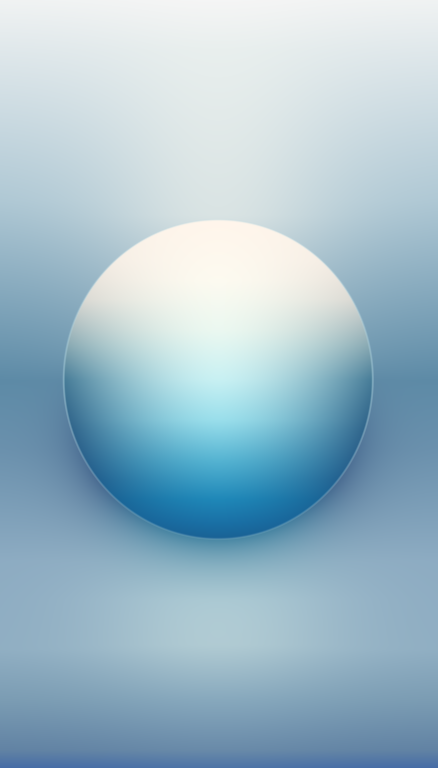
Write a Shadertoy shader that draws this background.

```glsl
#define STOPS 9
#define ORB_CENTER vec2(-0.001, 0.006)
#define ORB_RADIUS vec2(0.2012, 0.2077)
#define GLOW_WIDTH 0.16
#define SHADOW_REACH 0.038
#define SHADOW_STRENGTH 0.72
#define RIM_WIDTH 0.0011
#define RIM_STRENGTH 0.45
#define RIM_COLOR vec3(0.72, 0.86, 0.90)
#define SHADOW_SIDE vec3(0.17, 0.30, 0.48)
#define SHADOW_BASE vec3(0.13, 0.43, 0.57)

// Each stop holds a colour in rgb and its height in w, in rising order.
vec3 ramp(vec4 stops[STOPS], float height) {
    vec3 color = stops[0].rgb;
    for (int i = 1; i < STOPS; i++) {
        float blend = (height - stops[i - 1].w) / (stops[i].w - stops[i - 1].w);
        color = mix(color, stops[i].rgb, clamp(blend, 0.0, 1.0));
    }
    return color;
}

// Misty backdrop: cool edges with a pale column of light
vec3 backdrop(vec2 p, float height) {
    vec4 edge[STOPS] = vec4[STOPS](
        vec4(0.27, 0.42, 0.65, 0.0), vec4(0.38, 0.51, 0.64, 0.023),
        vec4(0.48, 0.61, 0.70, 0.089), vec4(0.56, 0.68, 0.76, 0.154),
        vec4(0.55, 0.67, 0.76, 0.27), vec4(0.42, 0.57, 0.68, 0.414),
        vec4(0.36, 0.54, 0.65, 0.505), vec4(0.68, 0.78, 0.83, 0.74),
        vec4(0.94, 0.95, 0.95, 1.0));
    vec4 middle[STOPS] = vec4[STOPS](
        vec4(0.30, 0.45, 0.65, 0.0), vec4(0.41, 0.54, 0.66, 0.023),
        vec4(0.53, 0.66, 0.74, 0.089), vec4(0.70, 0.80, 0.83, 0.16),
        vec4(0.72, 0.82, 0.85, 0.22), vec4(0.47, 0.62, 0.71, 0.5),
        vec4(0.85, 0.89, 0.89, 0.72), vec4(0.91, 0.935, 0.93, 0.935),
        vec4(0.96, 0.96, 0.96, 1.0));
    float across = p.x / GLOW_WIDTH;
    return mix(ramp(edge, height), ramp(middle, height), exp(-across * across));
}

// Orb surface: warm top, cyan heart, deep blue flanks
vec3 orbSurface(float across, float height) {
    vec4 core[STOPS] = vec4[STOPS](
        vec4(0.10, 0.38, 0.58, 0.298), vec4(0.10, 0.44, 0.65, 0.32),
        vec4(0.12, 0.53, 0.72, 0.35), vec4(0.33, 0.70, 0.82, 0.40),
        vec4(0.60, 0.87, 0.92, 0.453), vec4(0.78, 0.94, 0.95, 0.505),
        vec4(0.92, 0.97, 0.94, 0.57), vec4(0.99, 0.98, 0.94, 0.635),
        vec4(1.0, 0.96, 0.92, 0.714));
    vec4 flank[STOPS] = vec4[STOPS](
        vec4(0.09, 0.27, 0.46, 0.298), vec4(0.08, 0.26, 0.46, 0.33),
        vec4(0.08, 0.25, 0.45, 0.375), vec4(0.15, 0.35, 0.51, 0.44),
        vec4(0.27, 0.48, 0.59, 0.505), vec4(0.52, 0.65, 0.69, 0.55),
        vec4(0.83, 0.82, 0.80, 0.61), vec4(0.93, 0.89, 0.86, 0.66),
        vec4(0.97, 0.93, 0.89, 0.714));
    float side = pow(min(abs(across), 1.0), 1.7);
    return mix(ramp(core, height), ramp(flank, height), side);
}

void mainImage(out vec4 fragColor, in vec2 fragCoord) {
    float pixel = 1.0 / iResolution.y;
    float height = fragCoord.y * pixel;
    vec2 p = (fragCoord - 0.5 * iResolution.xy) * pixel - ORB_CENTER;
    vec2 q = p / ORB_RADIUS;
    float radial = length(q);
    float dist = (radial - 1.0) * ORB_RADIUS.y;
    float upward = q.y / max(radial, 0.001);

    vec3 color = backdrop(p, height);

    // Soft shadow hugging the lower half
    float shadow = SHADOW_STRENGTH * exp(-max(dist, 0.0) / SHADOW_REACH);
    shadow *= 1.0 - smoothstep(-0.8, 0.2, upward);
    vec3 shadowColor = mix(SHADOW_SIDE, SHADOW_BASE, smoothstep(0.6, 1.0, -upward));
    color = mix(color, shadowColor, shadow);

    // Orb with a smooth edge and a thin bright rim
    float cover = 1.0 - smoothstep(-pixel, pixel, dist);
    color = mix(color, orbSurface(q.x, height), cover);
    float rim = 1.0 - smoothstep(0.0, RIM_WIDTH + pixel, abs(dist));
    color = mix(color, RIM_COLOR, rim * RIM_STRENGTH * (1.0 - 0.6 * abs(upward)));

    fragColor = vec4(color, 1.0);
}
```
